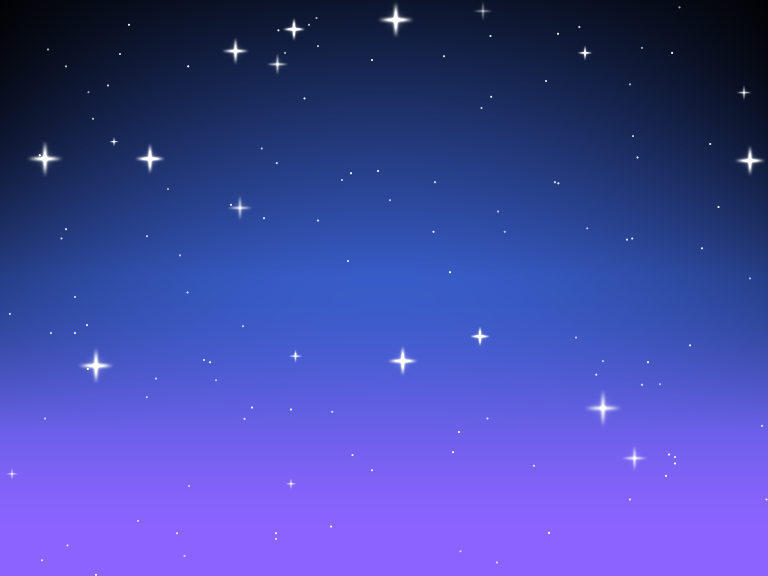
A Shadertoy shader for this background:

```glsl
// A twilight sky fading from violet through blue to near black, with stars.
// Vertical colour ramps and a side vignette make the sky; hashed loops
// scatter small round stars and larger four-pointed sparkles over it.

float hash(vec2 p) {
    return fract(sin(dot(p, vec2(127.1, 311.7))) * 43758.5453);
}

vec3 skyColor(vec2 p) {
    vec3 violet = vec3(0.55, 0.39, 1.0);
    vec3 blue = vec3(0.22, 0.36, 0.78);
    vec3 night = vec3(0.045, 0.08, 0.17);
    vec3 sky = mix(violet, blue, smoothstep(0.05, 0.52, p.y));
    sky = mix(sky, night, clamp((p.y - 0.52) / 0.48, 0.0, 1.0));

    // The sides darken more strongly with height.
    float side = 2.0 * p.x - 1.0;
    float shade = clamp((p.y - 0.25) * 1.2, 0.0, 1.0);
    return sky * (1.0 - shade * side * side);
}

// Two tapered, crossing rays with a soft round halo.
float sparkle(vec2 offset, float size) {
    vec2 d = abs(offset) / size;
    vec2 rays = smoothstep(1.0, 0.25, d) * exp(-d.yx * d.yx / 0.012);
    return rays.x + rays.y + 0.35 * exp(-9.0 * dot(d, d));
}

void mainImage(out vec4 fragColor, in vec2 fragCoord) {
    vec2 uv = fragCoord / iResolution.xy;
    float aspect = iResolution.x / iResolution.y;
    vec2 p = vec2(uv.x * aspect, uv.y);
    float light = 0.0;

    // Small stars, spread over the whole sky.
    for (int i = 0; i < 110; i++) {
        float id = float(i);
        vec2 center = vec2(aspect * hash(vec2(id, 1.0)), hash(vec2(id, 2.0)));
        float dotLight = smoothstep(0.0028, 0.0008, length(p - center));
        light += dotLight * mix(0.6, 1.0, hash(vec2(id, 3.0)));
    }

    // Sparkles of varied size and brightness, above the violet band.
    for (int i = 0; i < 20; i++) {
        float id = float(i);
        vec2 center = vec2(aspect * hash(vec2(id, 4.0)),
                           mix(0.16, 1.0, hash(vec2(id, 5.0))));
        float size = mix(0.009, 0.036, hash(vec2(id, 6.0)));
        float brightness = mix(0.3, 1.3, hash(vec2(id, 7.0)));
        light += sparkle(p - center, size) * brightness;
    }

    vec3 color = mix(skyColor(uv), vec3(1.0), clamp(light, 0.0, 1.0));
    fragColor = vec4(color, 1.0);
}
```
